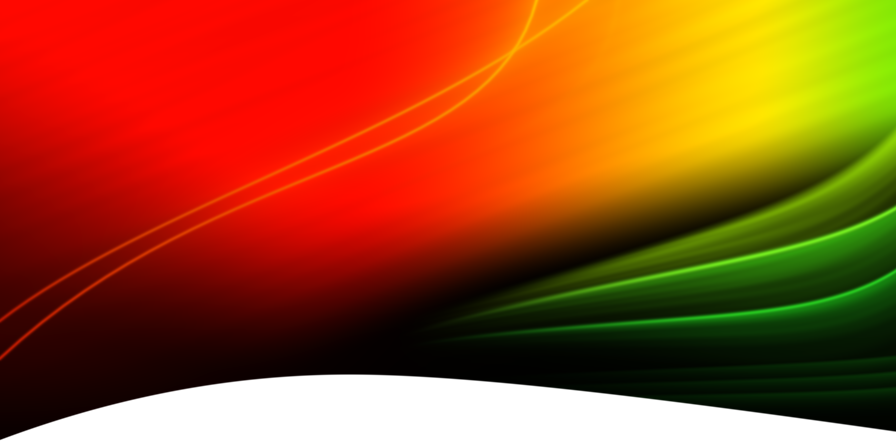
A Shadertoy shader for this background:

```glsl
// Glowing ribbons over a red-to-lime gradient that sinks into shadow above a white hill.
// The gradient is a horizontal ramp dimmed below a curved shadow line; two Bezier
// filaments cross the red side, and streams of green light fan out on the right.

const vec3 RED = vec3(1.0, 0.03, 0.0);
const vec3 AMBER = vec3(1.0, 0.90, 0.0);
const vec3 LIME = vec3(0.50, 0.92, 0.02);
const vec3 EMBER = vec3(0.90, 0.12, 0.0);
const vec3 GOLD = vec3(1.0, 0.78, 0.0);
const vec3 CHARTREUSE = vec3(0.64, 0.93, 0.02);
const vec3 EMERALD = vec3(0.10, 0.82, 0.10);

// Streams: start height, rise, bend exponent, curl at the right edge
const vec4 STREAM_TOP = vec4(0.284, 0.335, 1.0, 0.10);
const vec4 STREAM_MID = vec4(0.240, 0.240, 0.8, 0.055);
const vec4 STREAM_LOW = vec4(0.215, 0.100, 0.6, 0.08);
const float STREAM_X = 0.88;
const float CURL_POWER = 8.0;

const vec2 HILL_PEAK = vec2(0.78, 0.164);
const float LINE_WIDTH = 0.0042;
const float FIBRE_AMOUNT = 0.05;
const int CURVE_STEPS = 32;

vec2 hashGradient(vec2 cell) {
    float angle = 6.2832 * fract(sin(dot(cell, vec2(127.1, 311.7))) * 43758.5);
    return vec2(cos(angle), sin(angle));
}

float gradientNoise(vec2 p) {
    vec2 i = floor(p), f = fract(p);
    vec2 w = f * f * f * (f * (f * 6.0 - 15.0) + 10.0);
    vec2 e = vec2(0.0, 1.0);
    float low = mix(dot(hashGradient(i), f), dot(hashGradient(i + e.yx), f - e.yx), w.x);
    float high = mix(dot(hashGradient(i + e), f - e), dot(hashGradient(i + 1.0), f - 1.0), w.x);
    return mix(low, high, w.y);
}

vec2 bezier(vec2 a, vec2 b, vec2 c, vec2 d, float t) {
    float s = 1.0 - t;
    return s * s * s * a + 3.0 * s * s * t * b + 3.0 * s * t * t * c + t * t * t * d;
}

// Distance to a cubic curve, and the parameter of the nearest point
vec2 curveDistance(vec2 p, vec2 a, vec2 b, vec2 c, vec2 d) {
    vec2 nearest = vec2(1e3, 0.0), from = a;
    for (int i = 1; i <= CURVE_STEPS; i++) {
        vec2 to = bezier(a, b, c, d, float(i) / float(CURVE_STEPS));
        vec2 side = to - from;
        float h = clamp(dot(p - from, side) / dot(side, side), 0.0, 1.0);
        float dist = length(p - from - h * side);
        if (dist < nearest.x) nearest = vec2(dist, (float(i) - 1.0 + h) / float(CURVE_STEPS));
        from = to;
    }
    return nearest;
}

float lineGlow(float dist, float width) {
    return exp(-dist * dist / (width * width));
}

vec3 addFilament(vec3 col, vec2 near, float width, float strength) {
    float halo = 0.35 * near.y * near.y * exp(-near.x / 0.04);
    float core = 0.75 * lineGlow(near.x, width);
    col = mix(col, GOLD, halo * strength);
    return mix(col, mix(EMBER, GOLD, near.y), core * strength);
}

float streamHeight(vec4 s, float u) {
    return s.x + s.y * pow(u, s.z) + s.w * pow(u, CURL_POWER);
}

// Light that starts at an upper edge and fades downward
float sheet(float below, float soft, float fade) {
    return smoothstep(-soft, soft, below) * exp(-max(below, 0.0) / fade);
}

vec3 backdrop(vec2 p) {
    vec3 hue = mix(RED, AMBER, smoothstep(0.75, 1.8, p.x));
    hue = mix(hue, LIME, smoothstep(1.65, 2.05, p.x));
    float shadowLine = 0.40 - 0.12 * p.x + length(vec2(0.38 * (p.x - 0.62), 0.06));
    float softness = mix(0.34, 0.12, smoothstep(0.0, 1.2, p.x));
    float light = smoothstep(-softness, softness, p.y - shadowLine);
    float ember = 0.3 * exp(-3.0 * p.x * p.x) * smoothstep(-0.1, 0.5, p.y);
    float fibre = gradientNoise(vec2(p.x + p.y, (p.y - 0.4 * p.x) * 30.0));
    return hue * mix(light, 1.0, ember) * (1.0 + FIBRE_AMOUNT * fibre);
}

vec3 addStreams(vec3 col, vec2 p, float width) {
    float u = max((p.x - STREAM_X) / (2.0 - STREAM_X), 0.0);
    float top = streamHeight(STREAM_TOP, u) - p.y;
    float mid = streamHeight(STREAM_MID, u) - p.y;
    float low = streamHeight(STREAM_LOW, u) - p.y;
    float reveal = smoothstep(0.0, 0.75, u);
    float across = low / (top - low + 0.02);
    float streak = 1.0 + 0.35 * gradientNoise(vec2(u * 2.0, across * 14.0));
    float fade = mix(0.02, 0.09, u * u);

    // Broad sheets
    col = mix(col, CHARTREUSE, 0.9 * reveal * streak * sheet(top - 0.012, 0.018, fade + 0.015));
    col = mix(col, mix(LIME, EMERALD, 0.7), 0.75 * reveal * streak * sheet(mid, 0.015, fade));
    col = mix(col, EMERALD, 0.55 * reveal * streak * sheet(low, 0.012, fade * 0.7));

    // Bright rims
    col = mix(col, vec3(0.50, 1.0, 0.14), 0.85 * reveal * lineGlow(mid, width * 1.4));
    col = mix(col, vec3(0.18, 0.92, 0.15), 0.75 * reveal * lineGlow(low, width * 1.2));
    for (int i = 0; i < 3; i++) {
        float k = float(i);
        float faint = streamHeight(vec4(0.145 - 0.02 * k, 0.05 - 0.015 * k, 0.8, 0.01), u) - p.y;
        col = mix(col, EMERALD, 0.22 * reveal * u * sheet(faint, 0.005, 0.02));
    }
    return col;
}

void mainImage(out vec4 fragColor, in vec2 fragCoord) {
    vec2 p = fragCoord / iResolution.xy * vec2(2.0, 1.0);
    float pixel = 1.0 / iResolution.y;
    float width = max(LINE_WIDTH, pixel);
    vec3 col = backdrop(p);

    // Crossing filaments and a faint arc beside them
    vec2 steep = curveDistance(p, vec2(0.0, 0.20), vec2(0.495, 0.661), vec2(1.094, 0.609), vec2(1.198, 1.0));
    vec2 gentle = curveDistance(p, vec2(0.0, 0.284), vec2(0.326, 0.536), vec2(0.919, 0.693), vec2(1.31, 1.0));
    vec2 arc = curveDistance(p, vec2(0.86, 0.57), vec2(1.12, 0.68), vec2(1.35, 0.76), vec2(1.38, 1.0));
    col = addFilament(col, steep, width, 1.0);
    col = addFilament(col, gentle, width, 0.9);
    col = addFilament(col, arc, width * 2.0, 0.12);
    col = addStreams(col, p, width);

    // White hill
    float dx = p.x - HILL_PEAK.x;
    float hill = HILL_PEAK.y - 0.24 * dx * dx / (1.0 + 1.48 * max(dx, 0.0));
    col = mix(col, vec3(1.0), smoothstep(-pixel, pixel, hill - p.y));
    fragColor = vec4(clamp(col, 0.0, 1.0), 1.0);
}
```
